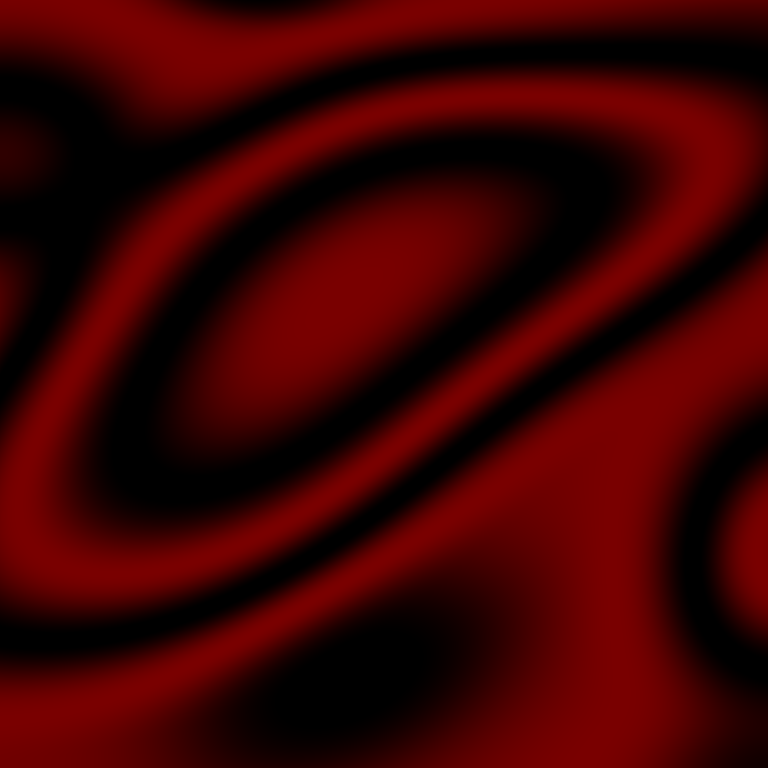
A WebGL 1 fragment shader for this background:

```glsl
precision highp float;
// Soft dark red bands flowing around a tilted oval, fading into black.
// A smooth height field is built from a bent ellipse plus a few broad hills
// and hollows; a cosine of that height then paints the contour bands.

uniform vec2 u_resolution;

const float TAU = 6.283185;
const vec3 BAND_RED = vec3(0.475, 0.0, 0.0);

// Coordinates of v along an axis tilted by angle, and across it.
vec2 tilt(vec2 v, float angle) {
  float c = cos(angle), s = sin(angle);
  return vec2(c * v.x + s * v.y, c * v.y - s * v.x);
}

// Gaussian mound with separate radii along its tilted axes.
float hill(vec2 p, vec2 center, vec2 radius, float angle) {
  vec2 d = tilt(p - center, angle) / radius;
  return exp(-dot(d, d));
}

float smoothMin(float a, float b, float blend) {
  float overlap = max(blend - abs(a - b), 0.0);
  return min(a, b) - overlap * overlap / (4.0 * blend);
}

// Ellipse radius with an arched spine and tapered ends; 1 on its outline.
float bentEllipse(vec2 p, vec2 center, vec2 radius, float angle) {
  vec2 q = tilt(p - center, angle);
  float archOffset = (q.x - 0.12) / 0.38;
  q.y -= 0.09 * exp(-archOffset * archOffset) - 0.018;
  q.y *= 1.0 + 0.22 * q.x + 0.6 * q.x * q.x;
  return length(q / radius);
}

// Rounded inside the outline, a straight slope outside it.
float bowl(float r, float steepness) {
  return r < 1.0 ? pow(r, steepness) : 1.0 + steepness * (r - 1.0);
}

// Whole heights are band centers, half heights are black gaps.
float heightField(vec2 p) {
  float r = bentEllipse(p, vec2(0.479, 0.557), vec2(0.514, 0.198), 0.5);
  float h = smoothMin(bowl(r, 1.75), 2.08, 0.5);

  // Raised dark pools at the bottom and top
  h += 0.42 * hill(p, vec2(0.455, 0.115), vec2(0.25, 0.13), 0.42);
  h += 0.42 * hill(p, vec2(0.335, 1.02), vec2(0.14, 0.05), 0.0);

  // Hollows along the left and right sides
  h -= 0.80 * hill(p, vec2(0.0, 0.80), vec2(0.21, 0.15), 0.0);
  h -= 1.18 * hill(p, vec2(1.035, 0.29), vec2(0.155, 0.195), -0.33);

  // Shallow shading in the right corners
  h -= 0.35 * hill(p, vec2(1.0, -0.02), vec2(0.2, 0.08), 0.0);
  h -= 0.18 * hill(p, vec2(0.97, 1.0), vec2(0.27, 0.07), 0.0);
  return h;
}

// Cosine bands whose troughs just touch pure black.
float bandGlow(float height) {
  return max(0.0, 0.48 + 0.52 * cos(TAU * height));
}

void main() {
  vec2 p = gl_FragCoord.xy / u_resolution;
  gl_FragColor = vec4(BAND_RED * bandGlow(heightField(p)), 1.0);
}
```
